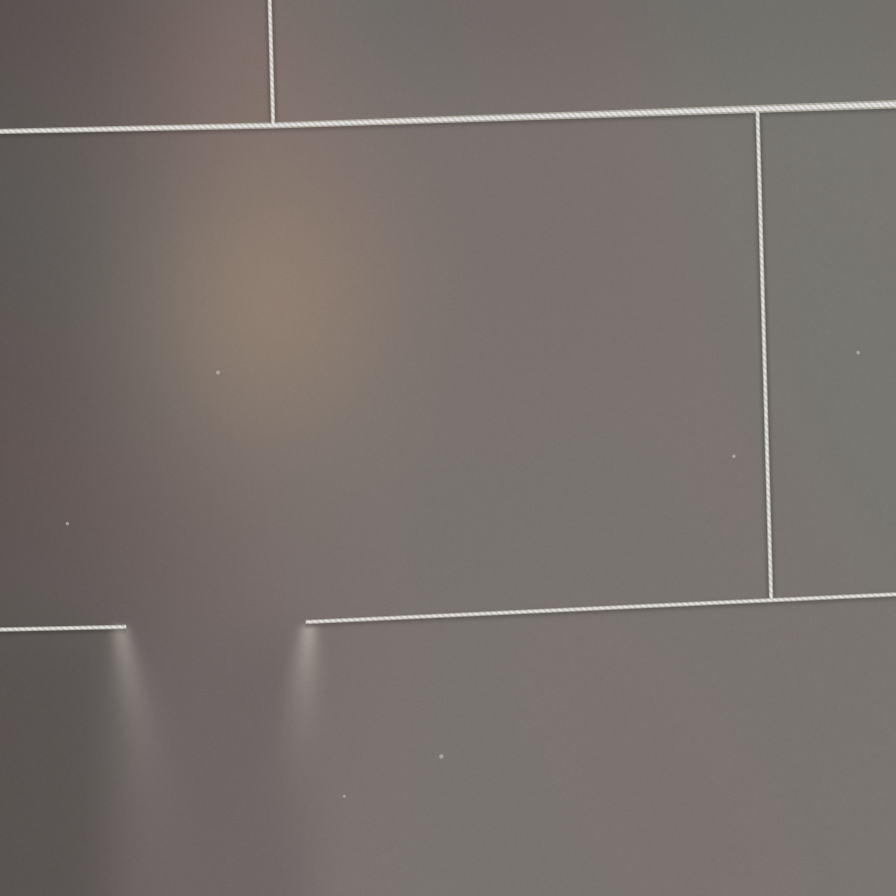
This texture is drawn by a WebGL 2 fragment shader. Its source:

```glsl
#version 300 es
precision highp float;

uniform vec2 u_resolution;
out vec4 outColor;

// Surface colours
const vec3 BASE = vec3(0.47, 0.44, 0.43);
const vec3 SHADE = vec3(0.36, 0.335, 0.325);
const vec3 COOL = vec3(0.475, 0.465, 0.445);
const vec3 MAUVE = vec3(0.43, 0.395, 0.39);
const vec3 GLOW = vec3(0.57, 0.50, 0.445);
const vec3 JOINT = vec3(0.91, 0.90, 0.89);
const vec3 JOINT_EDGE = vec3(0.72, 0.71, 0.67);

// Running bond layout
const int JOINT_ROWS = 2;
const float FIRST_JOINT = 0.304;
const float ROW_PITCH = 0.556;
const float TILE_WIDTH = 1.082;
const float SEAM_START = 0.329;
const float SEAM_LEAN = 0.028;
const float BEND_X = 0.303;
const float THIN = 0.0024;

// Worn gap and light
const vec2 GAP = vec2(0.141, 0.341);
const vec2 GLOW_CENTER = vec2(0.305, 0.665);
const vec2 GLOW_SIZE = vec2(0.14, 0.18);
const float HATCH_FREQUENCY = 900.0;
const float GRAIN_CELLS = 512.0;
const float GRAIN_AMOUNT = 0.010;
const int SPECKS = 6;

float hash(vec2 p) {
    vec3 q = fract(vec3(p.xyx) * 0.1031);
    q += dot(q, q.yzx + 33.33);
    return fract((q.x + q.y) * q.z);
}

float noise(vec2 p) {
    vec2 i = floor(p), f = fract(p);
    f = f * f * (3.0 - 2.0 * f);
    float low = mix(hash(i), hash(i + vec2(1, 0)), f.x);
    float high = mix(hash(i + vec2(0, 1)), hash(i + vec2(1, 1)), f.x);
    return mix(low, high, f.y);
}

float bell(vec2 d) { return exp(-dot(d, d)); }

float stroke(float d, float halfWidth, float aa) {
    return 1.0 - smoothstep(halfWidth - aa, halfWidth + aa, abs(d));
}

// Each bed joint bends where it meets the upright seam
float jointHeight(float x, float row) {
    float slope = x < BEND_X ? 0.022 : 0.047 - 0.013 * row;
    return FIRST_JOINT + ROW_PITCH * row + slope * (x - BEND_X);
}

vec3 surface(vec2 uv) {
    vec3 color = mix(SHADE, BASE, smoothstep(-0.08, 0.42, uv.x));
    float cool = smoothstep(0.25, 0.75, uv.x + 0.35 * (0.5 - uv.y));
    color = mix(color, COOL, cool * (0.55 + 0.45 * noise(uv * 3.0 + 4.0)));
    color *= 1.0 - 0.05 * smoothstep(0.84, 1.0, uv.y);

    // Diffuse tint and warm reflection
    float tint = noise(uv * vec2(5.0, 4.0) + uv.yx * 2.0);
    color += vec3(0.012, -0.006, -0.002) * (tint - 0.5) * 2.0;
    color = mix(color, GLOW, 0.9 * bell((uv - GLOW_CENTER) / GLOW_SIZE));
    color += vec3(0.05, 0.025, 0.015) * bell((uv - vec2(0.27, 0.98)) / vec2(0.11, 0.13));

    // Dark lower left tile and the smear running down from the gap
    float below = 1.0 - smoothstep(0.22, 0.36, uv.y);
    color = mix(color, SHADE * 0.96, below * 0.7 * (1.0 - smoothstep(0.05, 0.2, uv.x)));
    float drop = max(FIRST_JOINT - uv.y, 0.0);
    float center = 0.5 * (GAP.x + GAP.y);
    float smear = 1.0 - smoothstep(0.06, 0.15, abs(uv.x - center));
    return mix(color, MAUVE, smear * below * 0.85);
}

void main() {
    vec2 uv = gl_FragCoord.xy / u_resolution;
    float aa = 0.75 / min(u_resolution.x, u_resolution.y);
    vec3 color = surface(uv);

    // Pale streaks fading below both ends of the gap
    for (int i = 0; i < 2; i++) {
        float side = float(i);
        float drop = FIRST_JOINT - uv.y;
        float x = mix(GAP.x - 0.008, GAP.y + 0.004, side) + drop * mix(0.18, -0.08, side);
        float spread = 0.009 + 0.14 * max(drop, 0.0);
        float fade = smoothstep(-0.004, 0.008, drop) * exp(-max(drop, 0.0) * 13.0);
        color += vec3(0.20, 0.20, 0.18) * fade * bell(vec2((uv.x - x) / spread, 0.0));
    }

    // Bed joints with a dark fringe; the row index counts joints below
    float inGap = smoothstep(GAP.x - aa, GAP.x + aa, uv.x)
                * (1.0 - smoothstep(GAP.y - aa, GAP.y + aa, uv.x));
    float row = 0.0, line = 0.0, core = 0.0, fringe = 0.0;
    for (int i = 0; i < JOINT_ROWS; i++) {
        float level = float(i);
        float d = uv.y - jointHeight(uv.x, level);
        float halfWidth = mix(THIN, mix(0.0029, 0.0046, uv.x), level);
        float keep = 1.0 - inGap * (1.0 - level);
        row += step(0.0, d);
        line = max(line, keep * stroke(d, halfWidth, aa));
        core = max(core, keep * stroke(d, halfWidth * 0.55, aa));
        fringe = max(fringe, keep * bell(vec2((d + halfWidth) / 0.004, 0.0)));
    }

    // Upright seams shift half a tile on every other row
    float seamX = uv.x + SEAM_LEAN * uv.y - SEAM_START - mod(row, 2.0) * 0.5 * TILE_WIDTH;
    float seam = mod(seamX + 0.5 * TILE_WIDTH, TILE_WIDTH) - 0.5 * TILE_WIDTH;
    float seamKeep = 1.0 - inGap * (1.0 - step(0.5, row));
    line = max(line, seamKeep * stroke(seam, THIN, aa));
    core = max(core, seamKeep * stroke(seam, THIN * 0.55, aa));
    fringe = max(fringe, seamKeep * bell(vec2((abs(seam) - THIN) / 0.003, 0.0)));

    float hatch = 0.94 + 0.06 * sin((uv.x + uv.y) * HATCH_FREQUENCY);
    color *= 1.0 - 0.18 * fringe;
    color = mix(color, mix(JOINT_EDGE, JOINT, core) * hatch, line);

    // Scattered specks and fine grain
    for (int i = 0; i < SPECKS; i++) {
        float id = float(i) + 1.0;
        vec2 spot = vec2(hash(vec2(id, 3.7)), hash(vec2(id, 8.1)));
        float size = mix(0.0012, 0.0026, hash(vec2(id, 5.3)));
        color = mix(color, JOINT_EDGE, 0.75 * stroke(length(uv - spot), size, aa));
    }
    color += GRAIN_AMOUNT * (hash(floor(uv * GRAIN_CELLS)) - 0.5);
    outColor = vec4(color, 1.0);
}
```
